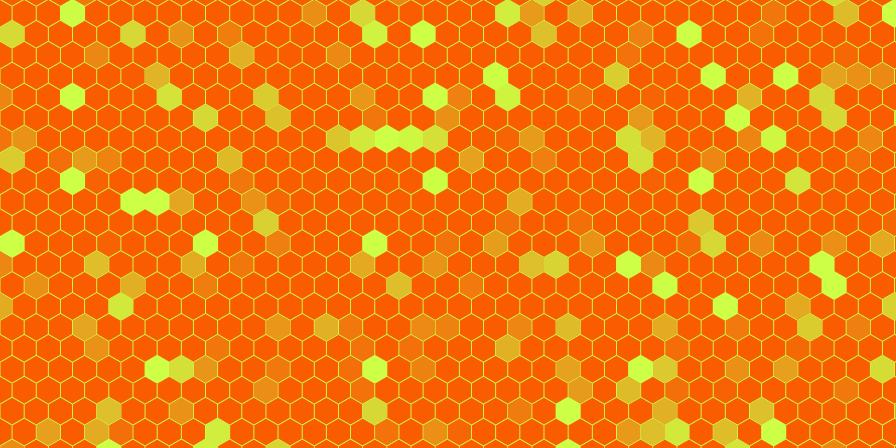
A WebGL 1 fragment shader for this pattern:

```glsl
precision highp float;
// Orange honeycomb with hairline lime borders and scattered lime-tinted cells.
uniform vec2 u_resolution;

// Random unit gradient for a lattice point.
vec2 gradient(vec2 lattice) {
    float angle = 6.28318 * fract(sin(dot(lattice, vec2(127.1, 311.7))) * 43758.55);
    return vec2(cos(angle), sin(angle));
}

float gradientNoise(vec2 p) {
    vec2 i = floor(p);
    vec2 f = p - i;
    vec2 fade = f * f * f * (f * (f * 6.0 - 15.0) + 10.0);
    vec2 e = vec2(1.0, 0.0);
    float low = mix(dot(gradient(i), f), dot(gradient(i + e.xy), f - e.xy), fade.x);
    float high = mix(dot(gradient(i + e.yx), f - e.yx), dot(gradient(i + e.xx), f - e.xx), fade.x);
    return mix(low, high, fade.y);
}

// Centre of the pointy-top hexagon, one unit wide, that contains p.
vec2 hexCenter(vec2 p) {
    vec2 period = vec2(1.0, sqrt(3.0));
    vec2 even = floor(p / period + 0.5) * period;
    vec2 odd = (floor(p / period) + 0.5) * period;
    return distance(p, even) < distance(p, odd) ? even : odd;
}

// Distance from a point inside the hexagon to its nearest side.
float hexEdge(vec2 local) {
    vec2 q = abs(local);
    return 0.5 - max(q.x, dot(q, vec2(0.5, 0.5 * sqrt(3.0))));
}

void main() {
    // One unit is the width of a cell.
    float pixel = 18.53 / u_resolution.y;
    vec2 p = gl_FragCoord.xy * pixel - vec2(0.0, 0.66);
    vec2 center = hexCenter(p);

    // Only the peaks of the noise tint a cell.
    float tint = clamp((gradientNoise(center * 0.73 + vec2(17.3, 41.6)) - 0.15) / 0.25, 0.0, 1.0);

    // Thin border, antialiased over one pixel.
    float border = clamp((0.02 - hexEdge(p - center)) / pixel + 0.5, 0.0, 1.0);

    vec3 orange = vec3(0.975, 0.36, 0.005);
    vec3 lime = vec3(0.8, 1.0, 0.27);
    gl_FragColor = vec4(mix(orange, lime, max(tint, border)), 1.0);
}
```
